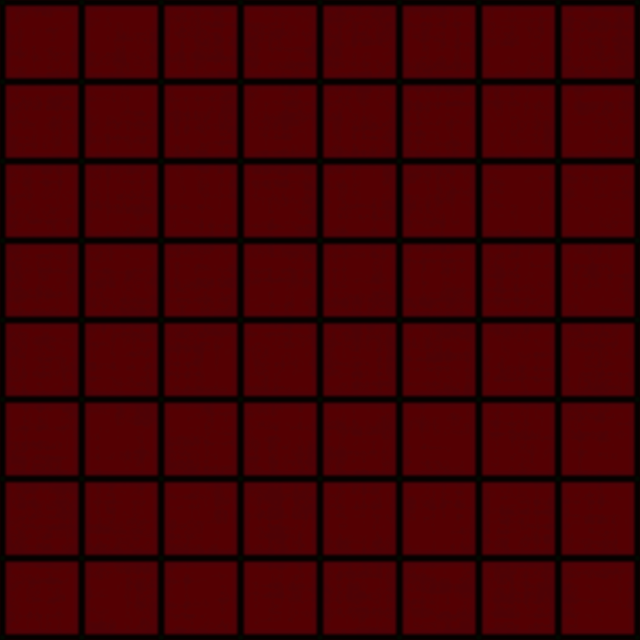
A WebGL 2 fragment shader for this pattern:

```glsl
#version 300 es
precision highp float;
// Dark red square tiles in an eight by eight grid with soft black lines.
// Distance to the nearest grid line shapes each tile; faint value noise,
// stretched along both axes, mottles the red like a worn print.

uniform vec2 u_resolution;
out vec4 fragColor;

const float PITCH = 0.1241;        // spacing of lines, centred on the canvas
const float LINE_CORE = 0.0012;    // half width of the solid black
const float LINE_EDGE = 0.0092;    // distance where the tile is fully red
const vec3 TILE_RED = vec3(0.330, 0.001, 0.008);
const vec3 MOTTLE_RED = vec3(0.300, 0.012, 0.022);
const vec3 RIM_WINE = vec3(0.305, 0.010, 0.035);
const vec3 LINE_BLACK = vec3(0.018, 0.004, 0.001);
const vec3 CROSSING_GREEN = vec3(0.005, 0.040, 0.003);

float hash(vec2 p) {
    vec3 q = fract(vec3(p.xyx) * 0.1031);
    q += dot(q, q.yzx + 33.33);
    return fract((q.x + q.y) * q.z);
}

float valueNoise(vec2 p) {
    vec2 cell = floor(p);
    vec2 f = fract(p);
    f = f * f * (3.0 - 2.0 * f);
    float low = mix(hash(cell), hash(cell + vec2(1.0, 0.0)), f.x);
    float high = mix(hash(cell + vec2(0.0, 1.0)), hash(cell + 1.0), f.x);
    return mix(low, high, f.y);
}

// Distance to the nearest vertical (x) and horizontal (y) line
vec2 lineDistance(vec2 uv, float pitch) {
    vec2 t = fract((uv - 0.5) / pitch + 0.5) - 0.5;
    return abs(t) * pitch;
}

// Faint streaks along both axes plus fine grain, 0 to 1
float mottle(vec2 uv) {
    float columns = valueNoise(uv * vec2(130.0, 14.0));
    float rows = valueNoise(uv * vec2(14.0, 130.0) + 57.0);
    float grain = valueNoise(uv * 190.0 + 19.0);
    return 0.35 * columns + 0.35 * rows + 0.3 * grain;
}

void main() {
    vec2 uv = gl_FragCoord.xy / u_resolution;
    float pixel = 1.0 / min(u_resolution.x, u_resolution.y);
    vec2 d = lineDistance(uv, PITCH);
    float nearest = min(d.x, d.y);

    // Mottled tile with a slightly cooler rim, and a small shift per tile
    float tileShift = hash(floor((uv - 0.5) / PITCH) + 40.0) - 0.5;
    float wear = smoothstep(0.40, 0.75, mottle(uv) + 0.06 * tileShift);
    vec3 color = mix(TILE_RED, MOTTLE_RED, 0.75 * wear);
    float rim = 1.0 - smoothstep(0.009, 0.016, nearest);
    color = mix(color, RIM_WINE, 0.6 * rim);

    // Soft black lines, with a faint green where they cross
    float edge = max(LINE_EDGE, LINE_CORE + 1.5 * pixel);
    vec2 red = smoothstep(vec2(LINE_CORE), vec2(edge), d);
    float crossing = 1.0 - smoothstep(0.001, 0.0065, length(d));
    vec3 lineColor = mix(LINE_BLACK, CROSSING_GREEN, crossing);
    color = mix(lineColor, color, red.x * red.y);

    fragColor = vec4(color, 1.0);
}
```
